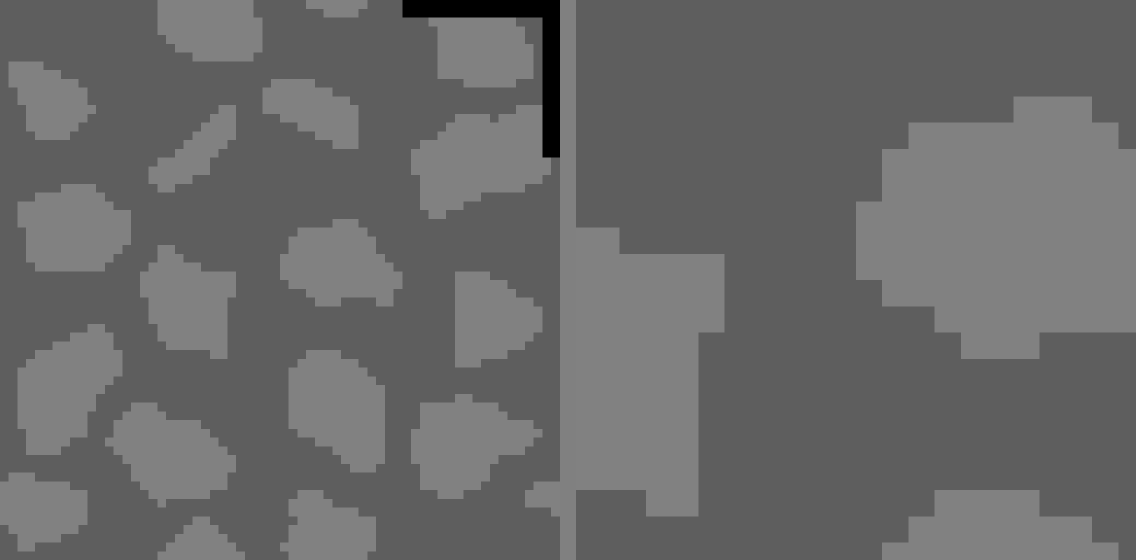
Left: the whole. Right: its middle third, enlarged.
Reproduce this texture procedurally as a Shadertoy shader.

```glsl
#define TEXELS 64.0
#define STONES 4.0
#define SEED 11.0
#define JITTER 0.34
#define RADIUS_MIN 0.26
#define RADIUS_MAX 0.425
#define ROUGHNESS 0.24
#define MIN_GAP 0.20
#define MORTAR_COLOR vec3(0.369)
#define STONE_COLOR vec3(0.504)
#define NOTCH_START 46.0
#define NOTCH_EDGE 62.0

vec2 hash2(vec2 p) {
    vec3 q = fract(p.xyx * vec3(0.1031, 0.1030, 0.0973));
    q += dot(q, q.yzx + 33.33);
    return fract((q.xx + q.yz) * q.zy);
}

float cornerSlope(vec2 corner, vec2 offset) {
    float angle = 6.2832 * hash2(corner + 71.0).x;
    return dot(vec2(cos(angle), sin(angle)), offset);
}

float gradientNoise(vec2 p) {
    vec2 i = floor(p), f = fract(p);
    vec2 u = f * f * f * (f * (f * 6.0 - 15.0) + 10.0);
    vec2 e = vec2(1.0, 0.0);
    return mix(mix(cornerSlope(i, f), cornerSlope(i + e, f - e), u.x),
               mix(cornerSlope(i + e.yx, f - e.yx), cornerSlope(i + 1.0, f - 1.0), u.x), u.y);
}

// Rough ellipse with its own size, stretch and tilt; negative inside
float stoneField(vec2 p, vec2 id) {
    vec2 shape = hash2(id + SEED + 40.0);
    float rank = fract((id.x * STONES + id.y) * 0.618 + 0.3);
    float radius = mix(RADIUS_MIN, RADIUS_MAX, rank);
    float stretch = mix(1.05, 1.35, shape.x);
    float tilt = (shape.y - 0.5) * 2.4;
    float c = cos(tilt), s = sin(tilt);
    vec2 q = mat2(c, -s, s, c) * p / vec2(stretch, 1.0 / stretch);
    return length(q) - radius + ROUGHNESS * gradientNoise(p * 2.6 + id * 17.0 + 90.5);
}

// Staggered, wrapping grid of stones that keep a gap to their neighbours
float stoneMask(vec2 p) {
    vec2 cell = floor(p);
    float nearest = 9.0, second = 9.0;
    for (int y = -2; y <= 2; y++) {
        for (int x = -2; x <= 2; x++) {
            vec2 site = cell + vec2(x, y);
            vec2 id = mod(site, STONES);
            vec2 center = site + 0.5 + JITTER * (hash2(id + SEED) - 0.5);
            center.y += 0.5 * mod(id.x, 2.0);
            float field = stoneField(p - center, id);
            second = min(second, max(nearest, field));
            nearest = min(nearest, field);
        }
    }
    return step(nearest, 0.0) * step(MIN_GAP, second - nearest);
}

vec3 texelColor(vec2 texel) {
    vec2 p = (texel + 0.5) / TEXELS * STONES + vec2(0.15, 0.25);
    vec3 color = mix(MORTAR_COLOR, STONE_COLOR, stoneMask(p));
    // Black bracket in the upper right corner
    float bracket = step(NOTCH_EDGE, max(texel.x, texel.y))
                  * step(NOTCH_START, min(texel.x, texel.y));
    return color * (1.0 - bracket);
}

void mainImage(out vec4 fragColor, in vec2 fragCoord) {
    // Four samples smooth the texel borders
    vec3 sum = vec3(0.0);
    for (int i = 0; i < 4; i++) {
        vec2 offset = vec2(i % 2, i / 2) * 0.5 - 0.25;
        vec2 uv = (fragCoord + offset) / iResolution.xy;
        sum += texelColor(floor(uv * TEXELS));
    }
    fragColor = vec4(sum * 0.25, 1.0);
}
```
